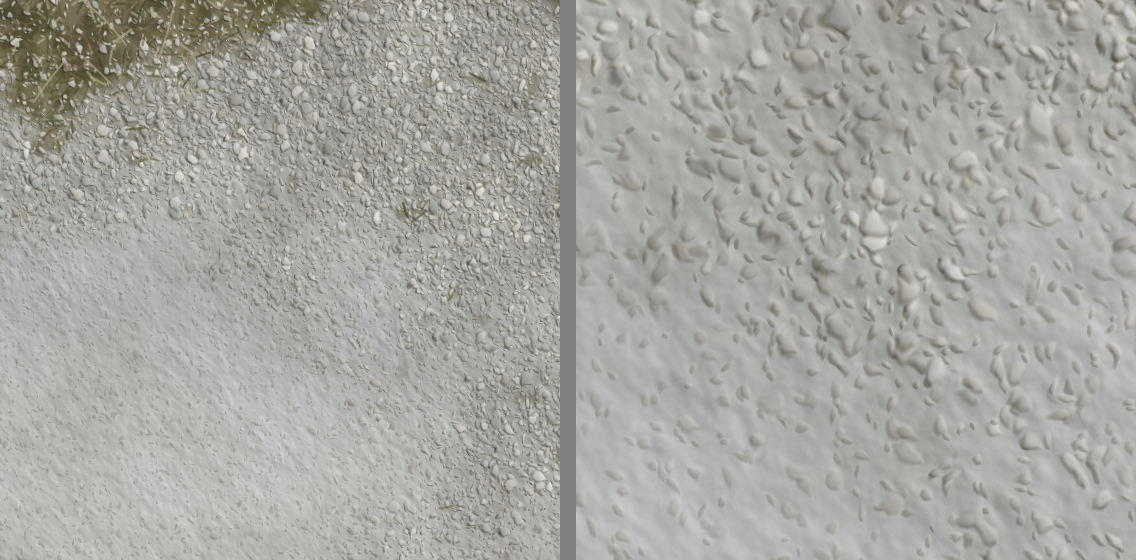
Left, the full canvas; right, a detail of the centre.
Give the GLSL for this texture, as a WebGL 2 fragment shader.

```glsl
#version 300 es
precision highp float;
// Pale gravel track: loose stones thinning into packed dust, with a dry grass verge.
uniform vec2 u_resolution;
out vec4 fragColor;

const vec3 DUST_LIGHT = vec3(0.755, 0.75, 0.73);
const vec3 DUST_COOL  = vec3(0.68, 0.688, 0.69);
const vec3 GAP_GREY   = vec3(0.61, 0.605, 0.575);
const vec3 STONE_DARK = vec3(0.64, 0.64, 0.62);
const vec3 STONE_PALE = vec3(0.80, 0.795, 0.775);
const vec3 SHADOW     = vec3(0.70, 0.69, 0.65);   // multiplier under a stone
const vec3 SOIL_DARK  = vec3(0.29, 0.27, 0.17);
const vec3 SOIL_OLIVE = vec3(0.45, 0.42, 0.31);
const vec3 BLADE_GREEN = vec3(0.37, 0.38, 0.20);
const vec3 BLADE_BROWN = vec3(0.52, 0.45, 0.33);
const vec3 STRAW       = vec3(0.70, 0.67, 0.56);
const vec2 LIGHT = vec2(0.76, 0.65);
const float GRAIN_ANGLE = 0.9;    // stones and grit run downhill to the right
const float GRAIN_SPREAD = 1.7;
const float SOFTNESS = 0.0033;    // edge blur in canvas units
const float STONE_RELIEF = 0.11;
const float GRIT_RELIEF = 0.34;
const float EDGE_WARP = 0.007;    // roughens stone outlines

vec4 hash4(vec2 p) {
  vec4 q = fract(p.xyxy * vec4(0.1031, 0.1030, 0.0973, 0.1099));
  q += dot(q, q.wzxy + 33.33);
  return fract((q.xxyz + q.yzzw) * q.zywx);
}

float noise(vec2 p) {
  vec2 i = floor(p), f = fract(p);
  f = f * f * (3.0 - 2.0 * f);
  float low = mix(hash4(i).x, hash4(i + vec2(1, 0)).x, f.x);
  float high = mix(hash4(i + vec2(0, 1)).x, hash4(i + 1.0).x, f.x);
  return mix(low, high, f.y);
}

float fbm(vec2 p) {
  float sum = 0.0, weight = 0.5;
  for (int i = 0; i < 4; i++) {
    sum += weight * noise(p);
    p = mat2(0.8, 0.6, -0.6, 0.8) * p * 2.03 + 7.3;
    weight *= 0.5;
  }
  return sum / 0.9375;
}

mat2 rotation(float a) { return mat2(cos(a), sin(a), -sin(a), cos(a)); }

// How loose and stony the ground is, 0 to 1.
float looseness(vec2 uv) {
  float wander = 0.5 * (fbm(uv * 6.0) - 0.5);
  float upper = smoothstep(0.40, 0.92, uv.y + 0.2 * uv.x + wander);
  float corner = smoothstep(0.48, 0.05, length(uv - vec2(1.02, 0.2)) + wander);
  return max(upper, 0.85 * corner);
}

// Grass cover: upper left verge, lower right corner and stray tufts.
float grassCover(vec2 uv) {
  float ragged = 0.34 * (fbm(uv * 11.0) - 0.5);
  float verge = smoothstep(-0.05, 0.07, uv.y - 0.755 - 0.33 * uv.x + ragged);
  float corner = smoothstep(0.12, 0.02, length(uv - vec2(1.0, 0.0)) + ragged);
  float tufts = smoothstep(0.82, 0.98, noise(uv * 21.0 + 4.0)) * looseness(uv);
  return max(max(verge, 0.7 * corner), 0.5 * tufts);
}

float chunk(vec2 p, vec2 radii) {
  p = p / radii + vec2(0.0, 0.18 * p.x / radii.x);
  vec2 a = abs(p);
  return mix(length(p), max(max(a.x, a.y), 0.78 * (a.x + a.y) + 0.12 * p.x), 0.8);
}

vec3 addStones(vec3 col, vec2 uv, float cells, float sparse, float dense) {
  vec2 g = uv * cells, id = floor(g);
  for (int k = 0; k < 9; k++) {
    vec2 cell = id + vec2(k % 3, k / 3) - 1.0;
    vec4 r = hash4(cell + cells), s = hash4(cell + cells * 3.0 + 17.0);
    vec2 centre = (cell + 0.5) / cells;
    float loose = looseness(centre);
    float amount = mix(sparse, dense, loose) * (1.0 - 0.6 * grassCover(centre));
    float presence = smoothstep(0.0, 0.12, amount - r.x) * mix(0.5, 1.0, smoothstep(0.0, 0.6, loose));
    vec2 p = g - cell - 0.5 - 0.75 * (r.yz - 0.5);
    mat2 turn = rotation(GRAIN_ANGLE + GRAIN_SPREAD * (r.w - 0.5));
    vec2 radii = mix(0.28, 0.58, s.x * s.x) * vec2(1.0, mix(0.45, 0.85, s.y));
    float blur = SOFTNESS * cells / radii.y;
    float body = 1.0 - smoothstep(1.0 - 0.7 * blur, 1.0 + 0.5 * blur, chunk(turn * p, radii));
    float shade = 1.0 - smoothstep(0.6, 1.4, chunk(turn * (p + 0.17 * LIGHT), radii));
    vec3 low = mix(DUST_LIGHT, STONE_DARK, smoothstep(0.0, 0.5, loose));
    vec3 tone = mix(low, STONE_PALE, s.z) + (s.w - 0.5) * vec3(0.02, 0.0, -0.03);
    tone += STONE_RELIEF * dot(p, LIGHT) / radii.x;
    col *= mix(vec3(1.0), SHADOW, shade * presence);
    col = mix(col, tone, body * presence);
  }
  return col;
}

// Thin stems; cover scales with the grass, stray stems lie anywhere.
vec3 addBlades(vec3 col, vec2 uv, float cells, float stray, float width) {
  vec2 g = uv * cells, id = floor(g);
  for (int k = 0; k < 9; k++) {
    vec2 cell = id + vec2(k % 3, k / 3) - 1.0;
    vec4 r = hash4(cell + cells * 5.0), s = hash4(cell + cells + 61.0);
    float amount = max(stray, 0.75 * grassCover((cell + 0.5) / cells));
    vec2 p = rotation(r.w * 3.142) * (g - cell - 0.5 - 0.6 * (r.yz - 0.5));
    p.y += 0.3 * (s.x - 0.5) * p.x * p.x;
    p.x -= clamp(p.x, -0.35 - 0.4 * s.y, 0.35 + 0.4 * s.y);
    float stem = 1.0 - smoothstep(0.3 * width, width + 0.5 * SOFTNESS, length(p) / cells);
    vec3 tone = mix(BLADE_GREEN, BLADE_BROWN, smoothstep(0.3, 0.7, s.z)) * mix(0.65, 1.1, s.x);
    tone = mix(tone, STRAW, max(step(0.88, s.w), step(0.001, stray)));
    col = mix(col, tone, 0.65 * stem * smoothstep(0.0, 0.1, amount - r.x));
  }
  return col;
}

void main() {
  vec2 uv = gl_FragCoord.xy / u_resolution;
  float loose = looseness(uv), grass = grassCover(uv);

  // Packed dust, mottled, with a cool diagonal band and slanting grit
  float band = exp(-pow((uv.y + 0.15 * uv.x - 0.52) / 0.17, 2.0));
  float mottle = fbm(uv * 8.0) - 0.5;
  vec3 col = mix(DUST_LIGHT, DUST_COOL, clamp(0.6 * band + 0.3 + 1.3 * mottle, 0.0, 1.0));
  col = mix(col, GAP_GREY, 0.85 * loose);
  vec2 slant = rotation(GRAIN_ANGLE) * uv * vec2(52.0, 92.0);
  float grit = fbm(slant) - fbm(slant + vec2(0.0, 0.4));
  col += GRIT_RELIEF * mix(0.5, 0.9, loose) * grit + 0.06 * (fbm(slant * 0.6) - 0.5);

  // Soil beneath the grass
  vec3 soil = mix(SOIL_DARK, SOIL_OLIVE, smoothstep(0.25, 0.7, fbm(uv * 38.0)));
  col = mix(col, soil, 0.92 * grass);

  // Stones from fine to coarse, then stems
  vec2 rough = uv + EDGE_WARP * (vec2(noise(uv * 95.0), noise(uv * 95.0 + 40.0)) - 0.5);
  col = addStones(col, rough, 108.0, 0.32, 0.85);
  col = addStones(col, rough, 72.0, 0.12, 0.75);
  col = addStones(col, rough, 48.0, 0.03, 0.45);
  col *= 1.0 + 0.22 * mottle + 0.16 * (fbm(uv * 24.0 + 9.0) - 0.5) * loose;
  col = addBlades(col, uv, 64.0, 0.0, 0.0020);
  col = addBlades(col, uv, 38.0, 0.0, 0.0018);
  col = addBlades(col, uv, 9.0, 0.04, 0.0014);
  fragColor = vec4(clamp(col, 0.0, 1.0), 1.0);
}
```
